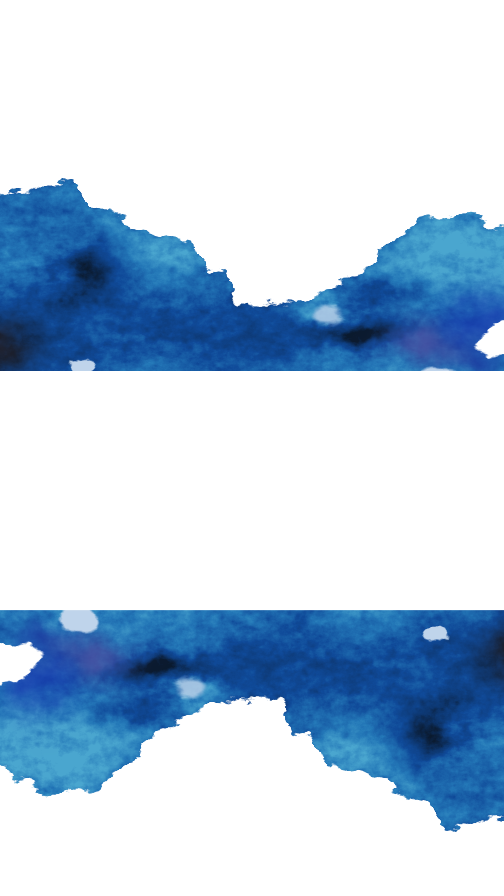
Reproduce this background procedurally as a Shadertoy shader.

```glsl
// Two torn bands of blue watercolour on white paper, facing each other.
// One wash is shaped by a height curve roughened with noise; its pigment depth
// picks the colour. The lower band is the same wash turned by half a circle.

float hash(vec2 p) {
    p = fract(p * vec2(0.1031, 0.1137));
    p += dot(p, p.yx + 33.33);
    return fract((p.x + p.y) * p.x * 7.31);
}

float valueNoise(vec2 p) {
    vec2 i = floor(p), f = fract(p);
    f = f * f * (3.0 - 2.0 * f);
    return mix(mix(hash(i), hash(i + vec2(1, 0)), f.x),
               mix(hash(i + vec2(0, 1)), hash(i + vec2(1, 1)), f.x), f.y);
}

// Layered noise centred on zero
float fbm(vec2 p) {
    float sum = 0.0, amp = 0.5;
    p += 40.0;
    for (int i = 0; i < 5; i++) {
        sum += amp * (valueNoise(p) - 0.5);
        p = mat2(1.6, 1.2, -1.2, 1.6) * p + 19.0;
        amp *= 0.55;
    }
    return sum;
}

// Soft elliptical spot
float glow(vec2 p, vec2 centre, vec2 radius) {
    vec2 d = (p - centre) / radius;
    return exp(-dot(d, d));
}

// Crisp elliptical spot
float blob(vec2 p, vec2 centre, vec2 radius, float soft) {
    return 1.0 - smoothstep(1.0 - soft, 1.0 + soft, length((p - centre) / radius));
}

// Height of the torn edge: left hill, valley, right hill
float tornHeight(float x) {
    return 0.355 + 0.02 * smoothstep(0.05, 0.14, x)
        - 0.05 * smoothstep(0.145, 0.18, x) - 0.075 * smoothstep(0.18, 0.38, x)
        - 0.055 * smoothstep(0.385, 0.42, x) - 0.06 * smoothstep(0.445, 0.48, x)
        + 0.05 * smoothstep(0.56, 0.70, x) + 0.122 * smoothstep(0.68, 0.86, x)
        - 0.045 * smoothstep(0.93, 1.03, x);
}

// Pigment depth 0 to 4, from pale cyan to ink
vec3 pigment(float depth) {
    vec3 c = mix(vec3(0.29, 0.65, 0.81), vec3(0.14, 0.47, 0.72), clamp(depth, 0.0, 1.0));
    c = mix(c, vec3(0.06, 0.29, 0.60), clamp(depth - 1.0, 0.0, 1.0));
    c = mix(c, vec3(0.05, 0.21, 0.43), clamp(depth - 2.0, 0.0, 1.0));
    return mix(c, vec3(0.04, 0.10, 0.18), clamp(depth - 3.0, 0.0, 1.0));
}

// Colour of the wash at q; x runs along the band, y towards the torn edge
vec3 wash(vec2 q, float px) {
    vec2 warp = vec2(fbm(q * 9.0), fbm(q * 9.0 + 17.0));
    vec2 rough = vec2(fbm(q * vec2(30, 60)), fbm(q * vec2(24, 42) + 5.0));
    vec2 s = q + 0.09 * warp + 0.02 * rough;

    // Broad light and dark pools
    float depth = 1.0 + 1.4 * glow(s, vec2(0.42, 0.075), vec2(0.38, 0.085));
    depth += 0.35 * glow(s, vec2(0.08, 0.28), vec2(0.14, 0.10));
    depth += 2.3 * glow(s, vec2(0.175, 0.195), vec2(0.045, 0.05));
    depth += 0.8 * glow(s, vec2(0.13, 0.14), vec2(0.12, 0.045));
    depth += 2.4 * glow(s, vec2(0.73, 0.078), vec2(0.085, 0.027));
    depth += 1.4 * glow(s, vec2(0.78, 0.15), vec2(0.07, 0.025));
    depth += 2.4 * glow(s, vec2(0.0, 0.045), vec2(0.11, 0.07));
    depth -= 0.9 * glow(s, vec2(0.89, 0.23), vec2(0.14, 0.085));
    depth -= 0.7 * glow(s, vec2(0.34, 0.23), vec2(0.08, 0.035));
    depth -= 1.6 * glow(s, vec2(0.63, 0.125), vec2(0.075, 0.028));

    // Mottling and fine granulation
    depth += 1.4 * warp.y + 1.3 * rough.x + 0.9 * fbm(q * 85.0);

    // Pigment gathers along the torn edge
    float edge = tornHeight(q.x + 0.03 * warp.x + 0.02 * rough.x) - q.y + 0.045 * rough.y;
    depth += 0.5 * exp(-max(edge, 0.0) * 160.0);
    vec3 c = pigment(depth);

    // Violet, bright blue and brown tints
    c = mix(c, vec3(0.08, 0.20, 0.68), 0.7 * glow(s, vec2(0.94, 0.09), vec2(0.06, 0.055)));
    c = mix(c, vec3(0.10, 0.20, 0.62), 0.6 * glow(s, vec2(0.95, 0.02), vec2(0.05, 0.03)));
    c = mix(c, vec3(0.30, 0.29, 0.62), 0.75 * glow(s, vec2(0.85, 0.045), vec2(0.065, 0.04)));
    c = mix(c, vec3(0.16, 0.14, 0.17), 0.7 * glow(s, vec2(0.0, 0.045), vec2(0.075, 0.05)));

    // Pale dry spots
    vec2 t = q + 0.02 * warp + 0.018 * rough;
    float dry = blob(t, vec2(0.168, 0.015), vec2(0.025, 0.015), 0.1);
    dry = max(dry, blob(t, vec2(0.87, -0.018), vec2(0.038, 0.026), 0.12));
    dry = max(dry, 0.8 * blob(t, vec2(0.65, 0.114), vec2(0.027, 0.018), 0.4));
    c = mix(c, vec3(0.75, 0.83, 0.92), dry);

    // Bare paper beyond the edge and in the side notch
    float paint = smoothstep(-px, px, edge);
    paint *= 1.0 - blob(t + 0.015 * rough, vec2(1.02, 0.06), vec2(0.075, 0.037), 0.05);
    return mix(vec3(1.0), c, paint);
}

void mainImage(out vec4 fragColor, in vec2 fragCoord) {
    vec2 p = fragCoord / iResolution.xy * vec2(1.0, 1.7778);
    float px = 1.0 / iResolution.x;
    float upper = smoothstep(-0.5 * px, 0.5 * px, p.y - 1.0417);
    float lower = smoothstep(-0.5 * px, 0.5 * px, 0.567 - p.y);
    vec2 turned = vec2(1.028 - p.x, (0.567 - p.y) * 0.95 - 0.035);
    vec2 q = p.y > 0.8 ? vec2(p.x, p.y - 1.0417) : turned;
    fragColor = vec4(mix(vec3(1.0), wash(q, px), max(upper, lower)), 1.0);
}
```
